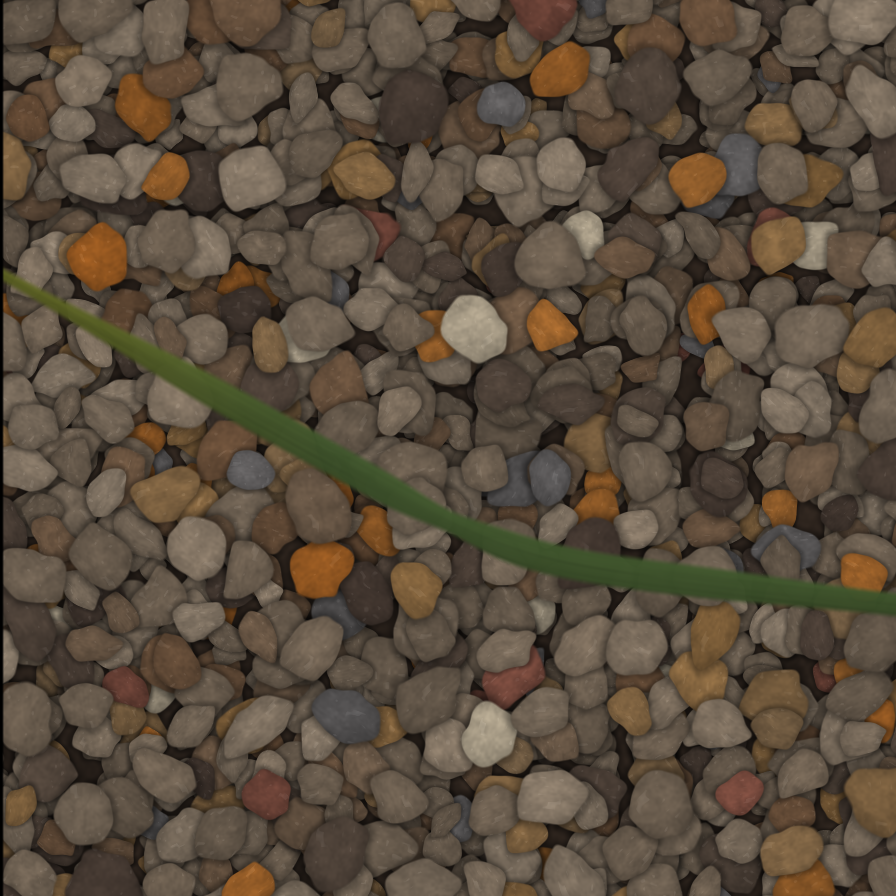
Write a Shadertoy shader that draws this texture.

```glsl
const float TAU = 6.28319;
const int LAYERS = 6;
const int SIDES = 7;

const vec3 GAP    = vec3(0.17, 0.135, 0.11);
const vec3 GREY   = vec3(0.43, 0.375, 0.315);
const vec3 PALE   = vec3(0.57, 0.51, 0.44);
const vec3 BROWN  = vec3(0.42, 0.31, 0.22);
const vec3 OCHRE  = vec3(0.56, 0.42, 0.25);
const vec3 ORANGE = vec3(0.62, 0.36, 0.13);
const vec3 DARK   = vec3(0.28, 0.23, 0.20);
const vec3 SLATE  = vec3(0.38, 0.37, 0.37);
const vec3 ROSE   = vec3(0.47, 0.29, 0.24);
const vec3 CREAM  = vec3(0.70, 0.65, 0.56);

float hash(vec2 p) {
    return fract(sin(dot(p, vec2(127.1, 311.7))) * 43758.5);
}

float noise(vec2 p) {
    vec2 i = floor(p), f = fract(p);
    f = f * f * (3.0 - 2.0 * f);
    return mix(mix(hash(i), hash(i + vec2(1, 0)), f.x),
               mix(hash(i + vec2(0, 1)), hash(i + vec2(1, 1)), f.x), f.y);
}

float fbm(vec2 p) {
    return 0.5 * noise(p) + 0.3 * noise(p * 2.1 + 7.3) + 0.2 * noise(p * 4.3 + 3.1);
}

mat2 rotation(float a) {
    return mat2(cos(a), -sin(a), sin(a), cos(a));
}

// Mineral colour chosen by weighted share
vec3 mineral(float pick, float tint) {
    vec3 c = mix(GREY, PALE, tint * tint);
    if (pick > 0.56) c = mix(BROWN, GREY, tint * 0.7);
    if (pick > 0.70) c = mix(OCHRE, GREY, tint * 0.6);
    if (pick > 0.79) c = mix(DARK, GREY, tint * 0.4);
    if (pick > 0.89) c = SLATE;
    if (pick > 0.92) c = ROSE;
    if (pick > 0.945) c = mix(ORANGE, OCHRE, tint * 0.5);
    if (pick > 0.975) c = CREAM;
    return c;
}

// Rounded irregular polygon: 0 at the centre, 1 on the outline
float pebble(vec2 p, vec2 seed) {
    float sum = 0.0;
    for (int k = 0; k < SIDES; k++) {
        float id = float(k);
        float a = (id + 0.7 * hash(seed + id * 1.7)) * TAU / float(SIDES);
        float reach = mix(0.72, 1.1, hash(seed + id * 2.3 + 5.0));
        float q = max(dot(p, vec2(cos(a), sin(a))) / reach, 0.0);
        q *= q;
        q *= q;
        sum += q * q;
    }
    return pow(sum, 0.125);
}

// Paints one scattered layer of grains over the colour below
vec3 grainLayer(vec3 col, vec2 uv, float cells, float seed, float lift) {
    vec2 p = uv * cells + seed * 3.7;
    vec2 cell = floor(p);
    vec2 wobble = 0.07 * vec2(noise(p * 5.0), noise(p * 5.0 + 40.0));
    for (int y = -1; y <= 1; y++)
    for (int x = -1; x <= 1; x++) {
        vec2 id = cell + vec2(x, y);
        vec2 key = id + seed * 17.0;
        vec2 centre = id + 0.2 + 0.6 * vec2(hash(key), hash(key + 31.0));
        vec2 d = p - centre;
        if (dot(d, d) > 1.1) continue;

        float size = mix(0.32, 0.55, hash(key + 11.0));
        vec2 q = rotation(TAU * hash(key + 53.0)) * (d + wobble) / size;
        q.y /= mix(0.62, 1.0, hash(key + 71.0));
        float g = pebble(q, key);

        // Contact shadow, then the lit and mottled surface
        col *= mix(0.66, 1.0, smoothstep(0.92, 1.32, g));
        float dome = sqrt(max(1.0 - g * g, 0.0));
        float mottle = fbm(q * 2.6 + key * 5.0) - 0.5;
        float light = mix(0.76, 1.0, dome) + 0.10 * dot(d, vec2(-0.3, 1.0)) + 0.30 * mottle;
        vec3 tone = mineral(hash(key + 97.0), hash(key + 113.0));
        float glint = smoothstep(0.80, 0.95, noise(q * 7.0 + key)) * 0.045;
        vec3 surface = tone * light * lift * mix(0.88, 1.08, hash(key + 131.0)) + glint;
        col = mix(col, surface, 1.0 - smoothstep(0.94, 1.03, g));
    }
    return col;
}

// Soft-focus grass blade along two smoothly joined slopes
vec3 grassBlade(vec3 col, vec2 uv) {
    float blend = 0.02;
    float steep = exp((0.695 - 0.56 * uv.x) / blend);
    float shallow = exp((0.44 - 0.115 * uv.x) / blend);
    float height = blend * log(steep + shallow);
    float slope = mix(0.115, 0.56, steep / (steep + shallow));
    float across = (uv.y - height) / sqrt(1.0 + slope * slope);
    float pinch = (uv.x - 0.50) / 0.045;
    float width = mix(0.006, 0.0175, smoothstep(0.0, 0.28, uv.x)) - 0.006 * exp(-pinch * pinch);
    width -= 0.005 * smoothstep(0.75, 1.0, uv.x);
    vec3 green = mix(vec3(0.35, 0.37, 0.13), vec3(0.23, 0.31, 0.16), smoothstep(0.0, 0.4, uv.x));
    green *= 1.0 + 0.12 * across / width + 0.08 * (noise(vec2(uv.x * 9.0, across * 300.0)) - 0.5);
    float cover = 1.0 - smoothstep(width - 0.004, width + 0.004, abs(across));
    return mix(col, green, cover * 0.96);
}

void mainImage(out vec4 fragColor, in vec2 fragCoord) {
    vec2 uv = fragCoord / iResolution.y;
    vec3 col = GAP * (0.7 + 0.6 * fbm(uv * 40.0));
    for (int i = 0; i < LAYERS; i++) {
        float level = float(i) / float(LAYERS - 1);
        col = grainLayer(col, uv, mix(16.0, 11.5, level), float(i) + 1.0, mix(0.82, 1.0, level));
    }
    col *= 0.96 + 0.08 * noise(uv * 240.0);
    col = grassBlade(col, uv);
    // Dark strip on the left edge
    col *= smoothstep(0.002, 0.005, uv.x);
    fragColor = vec4(col, 1.0);
}
```
